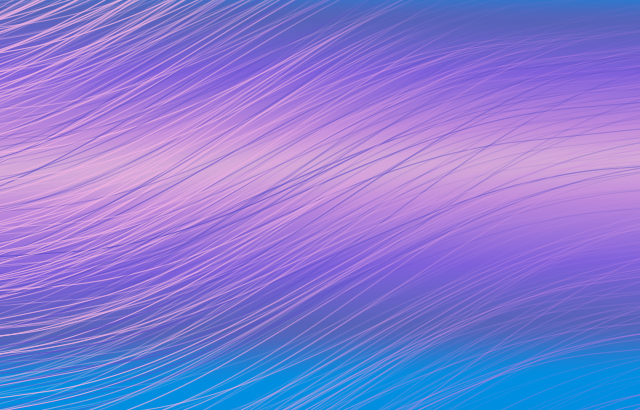
Write a WebGL 1 fragment shader that draws this background.

```glsl
precision highp float;
// Fine pink and indigo strands sweeping over a soft blue-violet-orchid band.
// The band is a vertical colour ramp; the strands are jittered repeats across
// several S-shaped flow curves, each layer bent a little differently.

uniform vec2 u_resolution;

#define LAYERS 30
#define SPACING 0.07
#define STRAND_WIDTH 0.0005
#define BAND_CENTER 0.615
#define BAND_TILT 0.035
#define FLOW_TILT 0.14
#define FLOW_RISE 0.39
#define FLOW_SPAN 1.6
#define DARK_SHARE 0.42

const vec3 BLUE   = vec3(0.00, 0.56, 0.88);
const vec3 SLATE  = vec3(0.34, 0.39, 0.73);
const vec3 VIOLET = vec3(0.50, 0.38, 0.86);
const vec3 ORCHID = vec3(0.75, 0.54, 0.86);
const vec3 PALE   = vec3(0.83, 0.66, 0.85);
const vec3 PINK   = vec3(0.93, 0.69, 0.88);
const vec3 MAUVE  = vec3(0.68, 0.47, 0.87);
const vec3 INDIGO = vec3(0.38, 0.32, 0.80);

float hash(vec2 p) {
  vec3 q = fract(vec3(p.xyx) * vec3(0.1031, 0.1030, 0.0973));
  q += dot(q, q.yzx + 33.33);
  return fract((q.x + q.y) * q.z);
}

float ramp(float a, float b, float x) {
  return clamp((x - a) / (b - a), 0.0, 1.0);
}

float bump(float x, float center, float radius) {
  float d = (x - center) / radius;
  return exp(-d * d);
}

// Colour by distance from the bright axis; the upper side is compressed.
vec3 background(float y, float across) {
  float t = y + BAND_TILT * (1.0 - across) - BAND_CENTER;
  float d = t < 0.0 ? -t : t * mix(1.0, 1.2, across);
  vec3 color = mix(PALE, ORCHID, smoothstep(0.0, 0.11, d));
  color = mix(color, VIOLET, ramp(0.09, 0.25, d));
  color = mix(color, SLATE, ramp(0.25, 0.39, d));
  return mix(color, BLUE, smoothstep(0.39, 0.54, d));
}

// Height gained by a strand at x, and the slope there.
vec2 flow(float x, float shift, float tilt, float rise) {
  float s = clamp((x + 0.06 - shift) / FLOW_SPAN, 0.0, 1.0);
  float height = tilt * x + rise * s * s * (3.0 - 2.0 * s);
  return vec2(height, tilt + rise * 6.0 * s * (1.0 - s) / FLOW_SPAN);
}

// Share of strands kept, by the height at which they meet the left edge.
float density(float v) {
  float body = 0.36 * smoothstep(-0.12, 0.1, v);
  float bundles = 0.5 * bump(v, -0.27, 0.09) + 0.3 * bump(v, 0.22, 0.16);
  return 0.18 + body + bundles + 0.15 * bump(v, 0.92, 0.08);
}

void main() {
  vec2 p = gl_FragCoord.xy / u_resolution.y;
  float across = gl_FragCoord.x / u_resolution.x;
  float pixel = 1.0 / u_resolution.y;
  vec3 color = background(p.y, across);

  // Strands thin out along their length and in the upper right corner.
  float fade = mix(0.9, 0.5, smoothstep(0.1, 1.0, across));
  fade *= 1.0 - 0.85 * smoothstep(0.84, 0.95, p.y) * smoothstep(0.35, 0.7, across);
  vec3 lightTone = mix(PINK, MAUVE, smoothstep(0.15, 0.95, across));
  lightTone = mix(lightTone, PINK, 0.5 * bump(p.y, 0.56, 0.16));

  // The bend begins sooner for the higher strands.
  float lag = 0.35 * (0.5 - p.y);

  for (int i = 0; i < LAYERS; i++) {
    float layer = float(i) + 1.0;
    float shift = lag + 0.44 * (hash(vec2(layer, 3.1)) - 0.5);
    float tilt = FLOW_TILT + 0.18 * (hash(vec2(layer, 7.7)) - 0.5);
    float rise = FLOW_RISE + 0.14 * (hash(vec2(layer, 12.3)) - 0.5);
    vec2 curve = flow(p.x, shift, tilt, rise);

    // One jittered strand per cell of the straightened flow.
    float v = (p.y - curve.x) / SPACING + hash(vec2(layer, 19.9));
    float id = floor(v);
    vec2 seed = vec2(id + 40.0, layer * 5.3);
    float offset = mix(0.15, 0.85, hash(seed));
    float dist = abs(v - id - offset) * SPACING / sqrt(1.0 + curve.y * curve.y);
    float line = 1.0 - smoothstep(0.0, STRAND_WIDTH + 0.95 * pixel, dist);

    float start = id * SPACING;
    float kept = step(hash(seed + 17.0), density(start));
    float inBody = smoothstep(-0.1, 0.1, start) * (1.0 - smoothstep(0.6, 0.8, start));
    float dark = step(hash(seed + 31.0), DARK_SHARE * inBody);
    float weight = hash(seed + 53.0);
    float strength = mix(0.2, 0.95, weight * weight) * fade;
    vec3 tone = mix(lightTone, INDIGO, dark);
    color = mix(color, tone, line * kept * strength);
  }
  gl_FragColor = vec4(color, 1.0);
}
```
